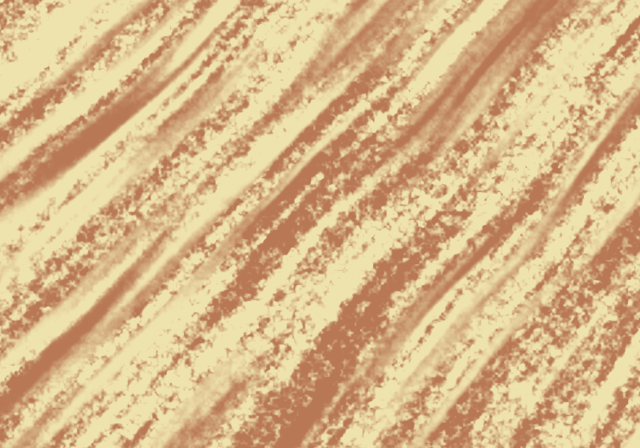
This texture is drawn by a Shadertoy shader. Its source:

```glsl
// Slanted terracotta chalk strokes dragged over rough cream paper.

float hash(vec2 p) {
    return fract(sin(dot(p, vec2(127.1, 311.7))) * 43758.5453);
}

float valueNoise(vec2 p) {
    vec2 cell = floor(p);
    vec2 f = fract(p);
    f = f * f * (3.0 - 2.0 * f);
    float low = mix(hash(cell), hash(cell + vec2(1.0, 0.0)), f.x);
    float high = mix(hash(cell + vec2(0.0, 1.0)), hash(cell + vec2(1.0, 1.0)), f.x);
    return mix(low, high, f.y);
}

// Coordinates along (x) and across (y) the gently fanning, wavering strokes.
vec2 strokeSpace(vec2 p) {
    float angle = 0.84;
    vec2 along = vec2(cos(angle), sin(angle));
    vec2 s = vec2(dot(p, along), dot(p, vec2(-along.y, along.x)));
    s.y += 0.20 * s.x * s.y;
    s.y += 0.035 * valueNoise(s * vec2(3.0, 2.5) + 9.0);
    s.y += 0.008 * valueNoise(s * vec2(8.0, 7.0) + 31.0);
    return s;
}

// Broad and narrow streaks of hand pressure, centred on zero.
float strokePressure(vec2 s) {
    float broad = valueNoise(vec2(s.x * 2.5 + s.y * 9.0, s.y * 29.0) + 46.0);
    float narrow = valueNoise(vec2(s.x * 3.4 - s.y * 9.0, s.y * 60.0) + 73.0);
    float drift = valueNoise(s * vec2(1.6, 5.0) + 12.0);
    return 0.52 * broad + 0.42 * narrow + 0.08 * drift - 0.51;
}

// Crumbly paper tooth with thin veins between the crumbs, centred on zero.
float paperTooth(vec2 p, vec2 s) {
    vec2 ragged = vec2(valueNoise(p * 130.0 + 5.0), valueNoise(p * 130.0 + 57.0)) - 0.5;
    vec2 q = p + 0.008 * ragged;
    float crumbs = valueNoise(q * 84.0);
    float veins = 1.0 - abs(2.0 * valueNoise(q.yx * 62.0 + 87.0) - 1.0);
    float dust = valueNoise(p.yx * 165.0 + 21.0);
    float drag = valueNoise(s * vec2(42.0, 95.0) + 150.0);
    return 0.40 * crumbs + 0.22 * veins + 0.30 * dust + 0.22 * drag - 0.61;
}

void mainImage(out vec4 fragColor, in vec2 fragCoord) {
    vec2 p = (fragCoord - 0.5 * iResolution.xy) / iResolution.y;
    vec2 s = strokeSpace(p);

    // Some streaks are rubbed smooth, the others show the paper tooth.
    float rubbed = valueNoise(vec2(s.x * 2.0, s.y * 30.0) + 110.0);
    float toothDepth = mix(0.4, 2.0, smoothstep(0.2, 0.55, rubbed));

    float coverage = 0.40 + 2.25 * strokePressure(s) + toothDepth * paperTooth(p, s);
    float chalk = smoothstep(0.0, 1.0, coverage);

    vec3 paperCream = vec3(0.937, 0.890, 0.680);
    vec3 terracotta = vec3(0.722, 0.472, 0.335);
    fragColor = vec4(mix(paperCream, terracotta, chalk), 1.0);
}
```
